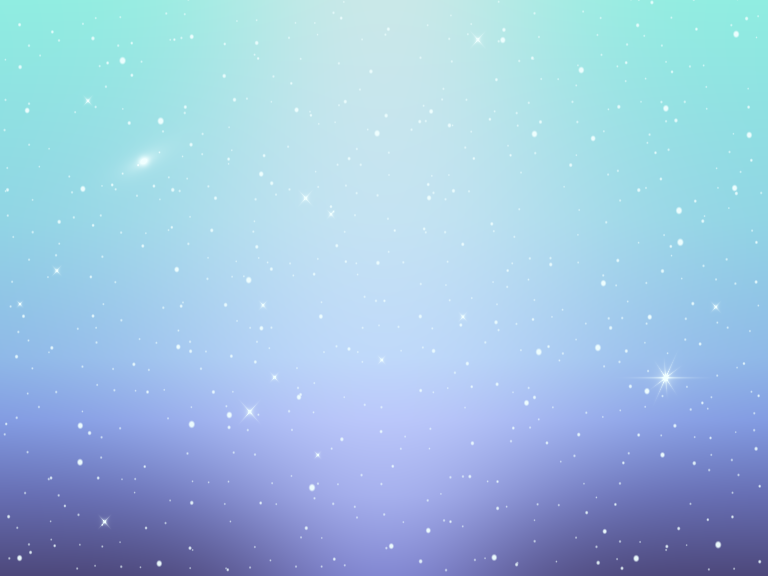
This background is drawn by a WebGL 2 fragment shader. Its source:

```glsl
#version 300 es
precision highp float;
// Pastel aurora sky, mint above and violet below, scattered with soft stars and glints.

#define GLINT_WIDTH 0.0011
#define BIG_DOT 0.0048
#define MID_DOT 0.0027
#define TINY_DOT 0.0017
#define FLARE_POS vec2(1.156, 0.344)
#define GALAXY_POS vec2(0.250, 0.720)
#define STAR_TINT vec3(0.94, 1.0, 1.0)

uniform vec2 u_resolution;
out vec4 fragColor;

const float HEIGHTS[6] = float[6](0.0, 0.14, 0.27, 0.38, 0.62, 1.0);

// Sky colours by height, at the sides and along the middle
const vec3 SIDE[6] = vec3[6](
    vec3(0.30, 0.28, 0.48), vec3(0.40, 0.43, 0.70), vec3(0.50, 0.60, 0.88),
    vec3(0.54, 0.71, 0.90), vec3(0.55, 0.83, 0.89), vec3(0.56, 0.93, 0.88));
const vec3 MIDDLE[6] = vec3[6](
    vec3(0.51, 0.53, 0.82), vec3(0.65, 0.69, 0.93), vec3(0.73, 0.78, 0.98),
    vec3(0.75, 0.85, 0.98), vec3(0.77, 0.89, 0.95), vec3(0.79, 0.91, 0.91));

// Four-pointed glints: x, y, arm length
const int GLINTS = 14;
const vec3 GLINT[GLINTS] = vec3[GLINTS](
    vec3(0.830, 0.931, 0.026), vec3(0.153, 0.825, 0.016), vec3(0.531, 0.656, 0.024),
    vec3(0.575, 0.628, 0.014), vec3(0.099, 0.530, 0.016), vec3(0.457, 0.470, 0.014),
    vec3(0.804, 0.450, 0.015), vec3(0.663, 0.375, 0.014), vec3(0.477, 0.345, 0.016),
    vec3(0.434, 0.285, 0.034), vec3(0.552, 0.210, 0.012), vec3(0.182, 0.094, 0.020),
    vec3(1.243, 0.467, 0.017), vec3(0.035, 0.472, 0.011));

float hash(vec2 p) {
    return fract(sin(dot(p, vec2(127.1, 311.7))) * 43758.5453);
}

vec2 rotate(vec2 p, float angle) {
    float c = cos(angle), s = sin(angle);
    return vec2(c * p.x + s * p.y, c * p.y - s * p.x);
}

vec3 ramp(vec3 stops[6], float y) {
    vec3 color = stops[0];
    for (int i = 1; i < 6; i++) {
        float t = clamp((y - HEIGHTS[i - 1]) / (HEIGHTS[i] - HEIGHTS[i - 1]), 0.0, 1.0);
        color = mix(color, stops[i], t);
    }
    return color;
}

vec3 sky(vec2 uv) {
    float spread = mix(0.19, 0.33, smoothstep(0.0, 0.4, uv.y));
    spread -= 0.09 * smoothstep(0.5, 1.0, uv.y);
    float offset = (uv.x - 0.5) / spread;
    return mix(ramp(SIDE, uv.y), ramp(MIDDLE, uv.y), exp(-offset * offset));
}

// One jittered dot in a share of the grid cells
float dots(vec2 p, float cell, float radius, float share, float seed) {
    vec2 id = floor(p / cell);
    vec2 jitter = vec2(hash(id + seed), hash(id + seed + 17.3));
    vec2 d = p - (id + 0.15 + 0.7 * jitter) * cell;
    d.y *= 0.85;
    float size = radius * mix(0.6, 1.0, hash(id + seed + 41.7));
    float soft = 0.7 / u_resolution.y + 0.2 * size;
    float shape = 1.0 - smoothstep(size - soft, size + soft, length(d));
    return shape * step(hash(id + seed + 73.9), share);
}

// Thin tapered beam through the origin
float ray(vec2 p, float angle, float reach) {
    p = abs(rotate(p, angle));
    float taper = max(0.0, 1.0 - p.x / reach);
    return taper * taper * exp(-p.y / GLINT_WIDTH);
}

float glint(vec2 p, float reach) {
    float arms = ray(p, 0.85, reach) + ray(p, -0.85, reach);
    return arms + 0.8 * exp(-length(p) / (0.14 * reach));
}

// Large star with a long level beam and shorter slanted ones
float flare(vec2 p) {
    float light = ray(p, 0.0, 0.095) + 0.7 * exp(-length(p) / 0.010);
    for (int i = 0; i < 4; i++) {
        float angle = 0.65 + 0.5 * float(i);
        light += ray(p, angle, i == 1 ? 0.060 : 0.042);
    }
    return light;
}

float galaxy(vec2 p) {
    vec2 d = rotate(p, 0.52);
    float halo = exp(-length(d / vec2(0.026, 0.010)));
    float core = exp(-dot(d, d) / 0.00008);
    return 0.75 * halo + 0.6 * core;
}

void main() {
    vec2 uv = gl_FragCoord.xy / u_resolution;
    vec2 p = (gl_FragCoord.xy - 0.5 * u_resolution) / u_resolution.y + vec2(0.667, 0.5);

    // Scattered stars
    float light = 0.95 * dots(p, 0.120, BIG_DOT, 0.5, 3.0);
    light = max(light, 0.85 * dots(p, 0.070, MID_DOT, 0.6, 11.0));
    light = max(light, 0.65 * dots(p, 0.038, TINY_DOT, 0.5, 29.0));

    // Glints and bright features
    for (int i = 0; i < GLINTS; i++) light += glint(p - GLINT[i].xy, GLINT[i].z);
    light += flare(p - FLARE_POS) + galaxy(p - GALAXY_POS);

    fragColor = vec4(mix(sky(uv), STAR_TINT, clamp(light, 0.0, 1.0)), 1.0);
}
```
